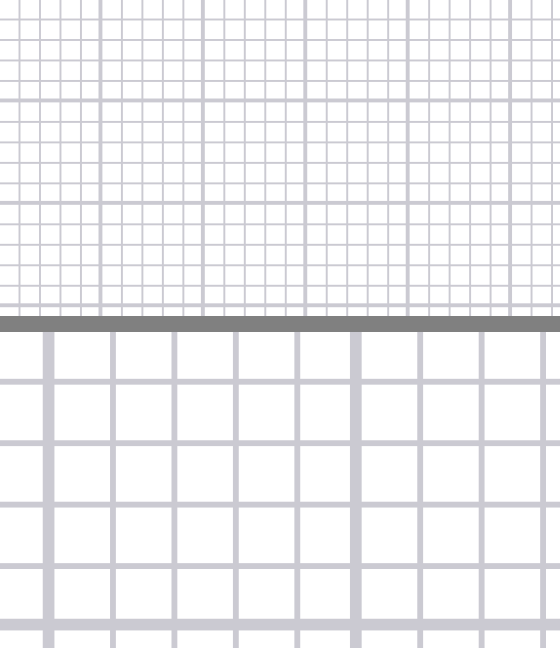
Top: the whole. Bottom: its middle third, enlarged.
Write a WebGL 1 fragment shader that draws this pattern.

```glsl
precision highp float;

// Graph paper: fine square cells with a heavier rule closing every fifth one.
// Each rule fills the trailing edge of its cell, counted from the upper left,
// and is smoothed by its exact coverage of the pixel.

uniform vec2 u_resolution;

// Lengths are fractions of the canvas height.
const float CELL = 14.0 / 216.0;
const float CELLS_PER_BLOCK = 5.0;
const float FINE_WIDTH = CELL * 2.0 / 21.0;
const float HEAVY_WIDTH = FINE_WIDTH * 2.0;

const vec3 PAPER = vec3(1.0);
const vec3 INK = vec3(0.797, 0.794, 0.824);

// Total ruled length from zero up to each coordinate.
vec2 ruledLength(vec2 p, float period, float width) {
  vec2 cell = floor(p / period);
  vec2 local = p - cell * period;
  return cell * width + max(local - (period - width), 0.0);
}

// Share of the pixel covered by the rules across each axis.
vec2 ruleCoverage(vec2 p, float period, float width, float pixel) {
  vec2 start = ruledLength(p - 0.5 * pixel, period, width);
  vec2 end = ruledLength(p + 0.5 * pixel, period, width);
  return clamp((end - start) / pixel, 0.0, 1.0);
}

// Union of the rules running down and across.
float crossRules(vec2 coverage) {
  return 1.0 - (1.0 - coverage.x) * (1.0 - coverage.y);
}

void main() {
  float pixel = 1.0 / u_resolution.y;
  vec2 fromTopLeft = vec2(gl_FragCoord.x, u_resolution.y - gl_FragCoord.y) * pixel;

  vec2 fine = ruleCoverage(fromTopLeft, CELL, FINE_WIDTH, pixel);
  vec2 heavy = ruleCoverage(fromTopLeft, CELL * CELLS_PER_BLOCK, HEAVY_WIDTH, pixel);

  gl_FragColor = vec4(mix(PAPER, INK, crossRules(max(fine, heavy))), 1.0);
}
```
